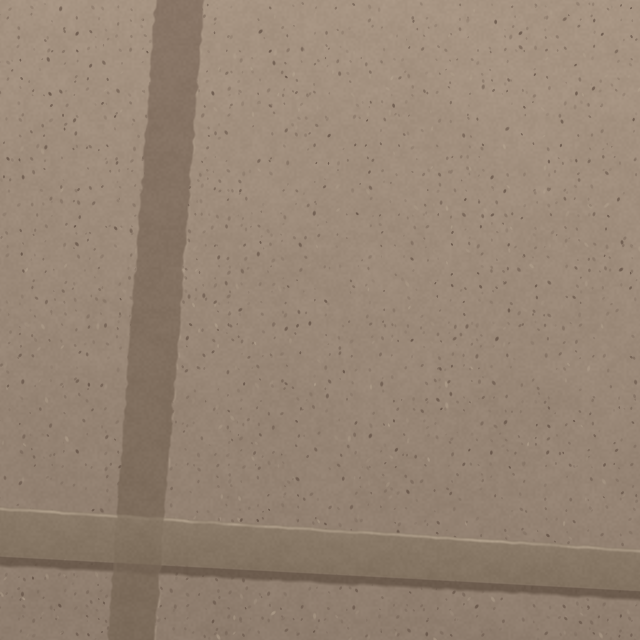
Reproduce this texture procedurally as a WebGL 1 fragment shader.

```glsl
precision highp float;
// Speckled ceiling panels divided by a flat vertical strip and a raised, shadowed rail.

#define PIT_CELLS 46.0
#define PIT_DENSITY 0.52
#define FLECK_CELLS 33.0
#define FLECK_DENSITY 0.26
#define STRIP_HALF_WIDTH 0.0375
#define EDGE_ROUGHNESS 0.005
#define EDGE_SOFTNESS 0.0022
#define GRAIN 0.022

uniform vec2 u_resolution;

const vec3 PANEL_LOW = vec3(0.555, 0.487, 0.427);
const vec3 PANEL_HIGH = vec3(0.655, 0.582, 0.512);
const vec3 STRIP_LOW = vec3(0.480, 0.415, 0.350);
const vec3 STRIP_HIGH = vec3(0.535, 0.460, 0.400);
const vec3 RAIL_COLOR = vec3(0.525, 0.462, 0.392);
const vec3 SHADOW_COLOR = vec3(0.400, 0.335, 0.280);
const vec3 PIT_COLOR = vec3(0.370, 0.300, 0.255);
const vec3 LIGHT_COLOR = vec3(0.705, 0.640, 0.560);

float hash(vec2 p) {
  vec3 q = fract(vec3(p.xyx) * 0.1031);
  q += dot(q, q.yzx + 33.33);
  return fract((q.x + q.y) * q.z);
}

float noise(vec2 p) {
  vec2 i = floor(p);
  vec2 f = fract(p);
  f = f * f * (3.0 - 2.0 * f);
  return mix(mix(hash(i), hash(i + vec2(1.0, 0.0)), f.x),
             mix(hash(i + vec2(0.0, 1.0)), hash(i + 1.0), f.x), f.y);
}

// Coverage of the side where the signed distance is negative
float inside(float d) {
  float soft = max(EDGE_SOFTNESS, 0.75 / u_resolution.y);
  return 1.0 - smoothstep(-soft, soft, d);
}

// One tilted oval of random size and strength in some of the grid cells
float specks(vec2 p, float cells, float density, float seed, vec2 radii) {
  vec2 id = floor(p * cells) + seed;
  vec2 center = 0.25 + 0.5 * vec2(hash(id + 3.1), hash(id + 7.7));
  vec2 q = (fract(p * cells) - center) / cells;
  float angle = (hash(id + 11.3) - 0.5) * 1.8;
  float c = cos(angle);
  float s = sin(angle);
  q = vec2(c * q.x + s * q.y, c * q.y - s * q.x);
  float size = mix(0.65, 1.25, hash(id + 17.9));
  float oval = 1.0 - smoothstep(0.35, 1.2, length(q / (radii * size)));
  float strength = mix(0.25, 1.0, pow(hash(id + 23.5), 1.6));
  float patchy = density * mix(0.5, 1.5, noise(id * 0.22));
  return oval * strength * step(hash(id), patchy);
}

void main() {
  vec2 p = gl_FragCoord.xy / u_resolution;

  // Panels: lit from the top, with blotches, pits and pale flecks
  float light = clamp(p.y + 0.12 * (p.x - 0.5), 0.0, 1.0);
  vec3 color = mix(PANEL_LOW, PANEL_HIGH, light);
  color += 0.012 * (noise(p * 14.0) - 0.5) + 0.016 * (noise(p * 70.0) - 0.5);
  float pits = specks(p, PIT_CELLS, PIT_DENSITY, 5.0, vec2(0.0024, 0.0037));
  pits = max(pits, 0.65 * specks(p + 0.37, PIT_CELLS * 1.27, PIT_DENSITY * 0.55, 91.0, vec2(0.0022, 0.0030)));
  float flecks = specks(p + 0.13, FLECK_CELLS, FLECK_DENSITY, 47.0, vec2(0.0024, 0.0048));
  color = mix(color, LIGHT_COLOR, 0.6 * flecks);
  color = mix(color, PIT_COLOR, 0.75 * pits);

  // Leaning vertical strip with ragged edges and a chipped right rim
  float ragged = EDGE_ROUGHNESS * (noise(vec2(p.y * 95.0, p.x * 8.0)) - 0.5);
  float across = p.x - mix(0.205, 0.281, p.y);
  float stripDistance = abs(across) - STRIP_HALF_WIDTH + ragged;
  float strip = inside(stripDistance);
  float chips = inside(abs(stripDistance - 0.002) - 0.001) * step(0.0, across);
  chips *= smoothstep(0.45, 0.85, noise(p * vec2(40.0, 110.0)));
  vec3 stripColor = mix(STRIP_LOW, STRIP_HIGH, p.y) + 0.014 * (noise(p * 45.0) - 0.5);
  color = mix(color, stripColor, strip);
  color = mix(color, LIGHT_COLOR, 0.45 * chips);

  // Sloping rail: cast shadow, face, then bright upper lip
  float wobble = 0.003 * (noise(vec2(p.x * 60.0, 4.0)) - 0.5);
  float railTop = mix(0.208, 0.142, p.x) + wobble * 0.6;
  float railBottom = mix(0.131, 0.077, p.x);
  float shadowBottom = mix(0.116, 0.063, p.x) + wobble;
  float shadow = inside(p.y - railBottom) * smoothstep(-0.004, 0.004, p.y - shadowBottom);
  color = mix(color, SHADOW_COLOR, shadow * mix(0.85, 0.35, strip));

  float rail = inside(max(p.y - railTop, railBottom - p.y));
  float height = clamp((p.y - railBottom) / (railTop - railBottom), 0.0, 1.0);
  vec3 railColor = RAIL_COLOR + 0.035 * (height - 0.5) - 0.016 * strip;
  railColor += 0.016 * (noise(p * 55.0) - 0.5);
  color = mix(color, railColor, rail);

  float lip = inside(abs(p.y - railTop + 0.003) - 0.002);
  lip *= mix(0.45, 0.9, noise(vec2(p.x * 38.0, 9.0))) * (1.0 - 0.8 * strip);
  color = mix(color, LIGHT_COLOR, lip);

  // Fine grain over everything
  color += GRAIN * (noise(p * 260.0) - 0.5);
  gl_FragColor = vec4(color, 1.0);
}
```
